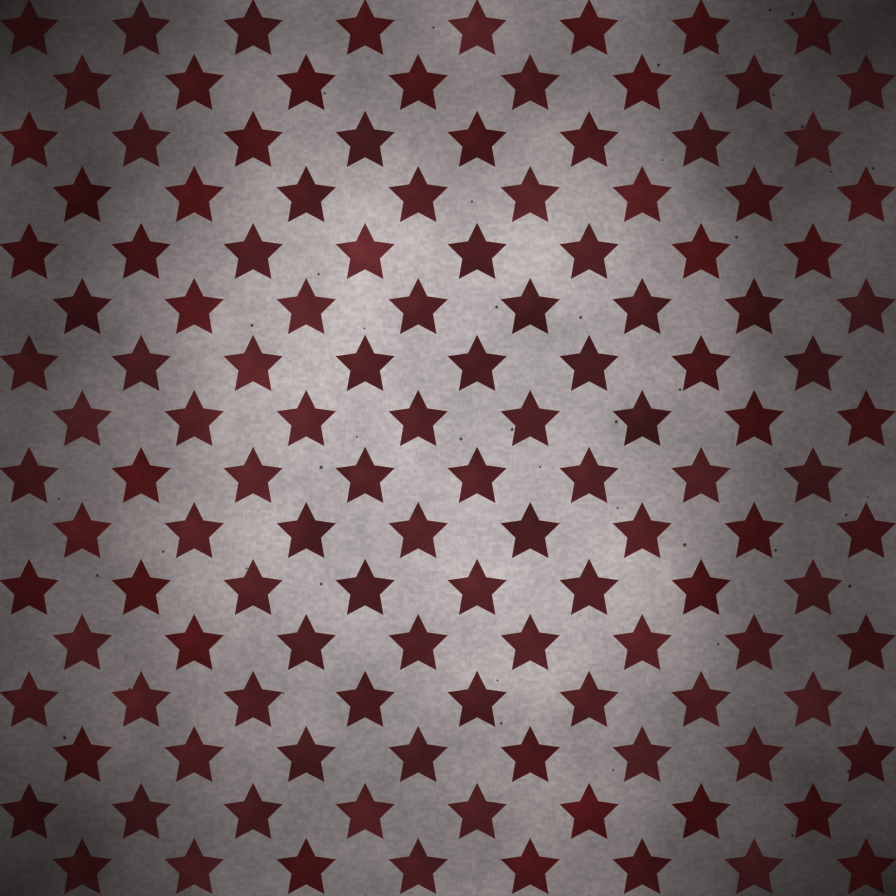
Reproduce this pattern procedurally as a Shadertoy shader.

```glsl
const float REPEATS = 8.0;                       // stars across and down, per lattice
const vec2 OFFSET_A = vec2(0.260, 0.734);        // star centres, in cell units
const vec2 OFFSET_B = vec2(0.734, 0.242);
const float STAR_RADIUS = 0.276;
const float STAR_INNER = 0.5;                    // notch radius over tip radius
const float PAPER_LIGHT = 0.73;
const vec3 PAPER_TINT = vec3(1.0, 0.955, 0.957);
const vec3 PAPER_DARK_TINT = vec3(1.0, 0.90, 0.90);
const vec3 STAR_COLOUR = vec3(0.315, 0.137, 0.147);
const vec3 STAR_RED = vec3(0.31, 0.085, 0.09);
const vec2 VIGNETTE = vec2(0.76, 0.36);          // darkening at the sides, at top and bottom
const float CLOUD_WEAR = 0.75;
const float GRAIN_WEAR = 0.17;
const float SPECK_GRID = 24.0;
const float SPECK_SHARE = 0.10;
const float PI = 3.14159265;

float hash(vec2 p) {
    vec3 q = fract(vec3(p.xyx) * vec3(0.1031, 0.1030, 0.0973));
    q += dot(q, q.yzx + 33.33);
    return fract((q.x + q.y) * q.z);
}

// Value noise that wraps over the unit square
float noise(vec2 uv, vec2 period) {
    vec2 p = uv * period;
    vec2 i = floor(p);
    vec2 f = p - i;
    f = f * f * (3.0 - 2.0 * f);
    vec2 a = mod(i, period);
    vec2 b = mod(i + 1.0, period);
    return mix(mix(hash(a), hash(vec2(b.x, a.y)), f.x),
               mix(hash(vec2(a.x, b.y)), hash(b), f.x), f.y);
}

float fbm(vec2 uv, float period) {
    float sum = 0.0;
    float weight = 0.5;
    for (int i = 0; i < 6; i++) {
        sum += weight * noise(uv, vec2(period));
        period *= 2.0;
        weight *= 0.56;
    }
    return sum / 1.1;
}

// Signed distance to a five-pointed star with one tip up
float starDistance(vec2 p, float radius) {
    float sector = 2.0 * PI / 5.0;
    float angle = atan(p.x, p.y);
    angle = abs(mod(angle + 0.5 * sector, sector) - 0.5 * sector);
    vec2 q = length(p) * vec2(sin(angle), cos(angle));
    vec2 tip = vec2(0.0, radius);
    vec2 edge = STAR_INNER * radius * vec2(sin(0.5 * sector), cos(0.5 * sector)) - tip;
    vec2 d = q - tip;
    float along = clamp(dot(d, edge) / dot(edge, edge), 0.0, 1.0);
    return length(d - edge * along) * sign(d.y * edge.x - d.x * edge.y);
}

// Small dark dots scattered over a wrapped grid
float specks(vec2 uv, float pixel) {
    vec2 p = uv * SPECK_GRID;
    vec2 id = floor(p);
    float pick = hash(id + 71.0);
    vec2 centre = 0.2 + 0.6 * vec2(hash(id + 13.0), hash(id + 29.0));
    float size = mix(0.02, 0.045, hash(id + 47.0));
    float blur = pixel * SPECK_GRID;
    float dot0 = 1.0 - smoothstep(size - blur, size + blur, length(p - id - centre));
    return dot0 * step(pick, SPECK_SHARE);
}

void mainImage(out vec4 fragColor, in vec2 fragCoord) {
    vec2 uv = fragCoord / iResolution.xy;
    float pixel = 1.0 / iResolution.y;

    // Periodic vignette
    vec2 border = pow(abs(cos(PI * uv)), vec2(4.0));
    float light = exp(-dot(border, VIGNETTE));

    // Clouds, woven grain and fine scratches
    float cloud = fbm(uv, 5.0) - 0.5;
    float patches = fbm(uv + 0.37, 9.0) - 0.5;
    float grain = 0.6 * noise(uv, vec2(170.0, 310.0)) + 0.4 * noise(uv, vec2(400.0, 230.0)) - 0.5;
    float wear = 1.0 + mix(1.0, 0.4, light) * CLOUD_WEAR * (cloud + 0.7 * patches);

    // Paper
    vec3 colour = PAPER_LIGHT * light * mix(PAPER_DARK_TINT, PAPER_TINT, light);
    colour *= wear * (1.0 + GRAIN_WEAR * grain);
    colour *= 1.0 - 0.6 * specks(uv, pixel);

    // Two staggered lattices of stars
    float starLight = sqrt(light) * mix(1.0, wear, 0.6) * (1.0 + 0.5 * GRAIN_WEAR * grain);
    for (int k = 0; k < 2; k++) {
        vec2 p = uv * REPEATS - (k == 0 ? OFFSET_A : OFFSET_B);
        vec2 id = floor(p + 0.5);
        vec2 local = p - id;
        vec2 key = mod(id, REPEATS) + 17.0 * float(k);
        float redness = hash(key + 5.0) * smoothstep(1.0, 0.65, light);
        float tone = mix(0.88, 1.08, hash(key + 41.0));
        float sheen = 0.12 * smoothstep(0.16, 0.0, length(local - vec2(-0.07, 0.06)));
        float blur = 0.75 * pixel * REPEATS;
        float mask = 1.0 - smoothstep(-blur, blur, starDistance(local, STAR_RADIUS));
        vec3 ink = mix(STAR_COLOUR, STAR_RED, redness) * tone * starLight * (1.0 + sheen + 0.5 * patches);
        colour = mix(colour, ink, mask);
    }

    fragColor = vec4(clamp(colour, 0.0, 1.0), 1.0);
}
```
